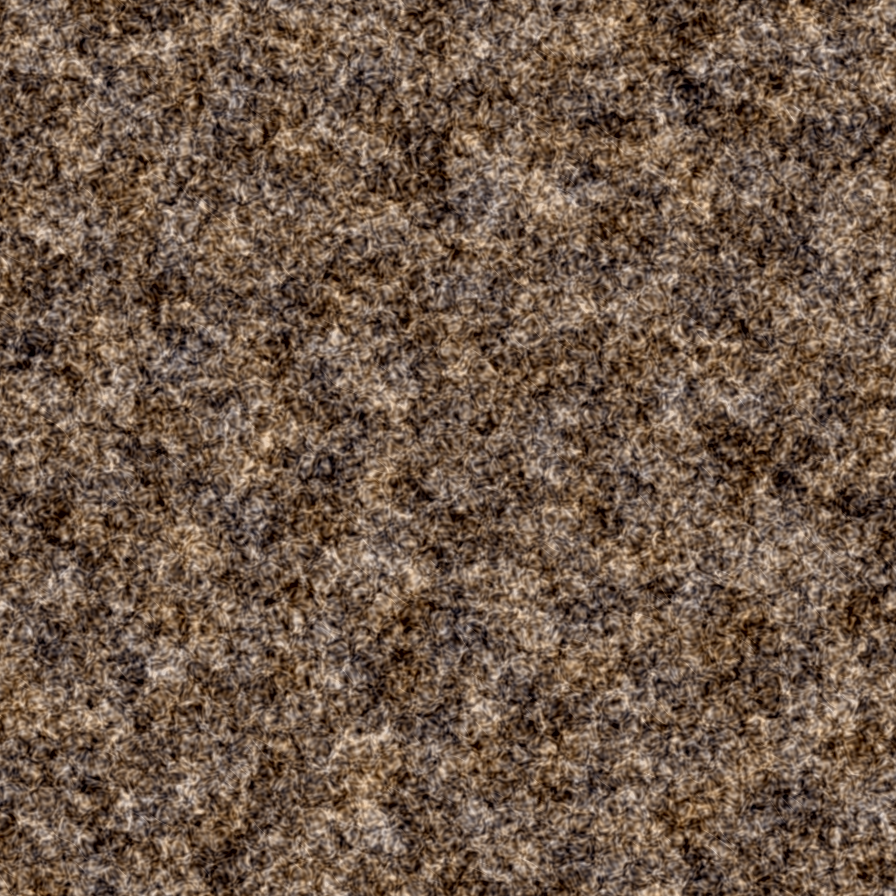
Reproduce this texture procedurally as a three.js fragment shader.

```glsl
// Coarse brown soil or granite: fine mottled grains gathered in light and dark clumps.
varying vec2 vUv;

#define DARK vec3(0.15, 0.08, 0.04)
#define MID vec3(0.43, 0.34, 0.27)
#define LIGHT vec3(0.70, 0.61, 0.53)
#define PATCH_SCALE 11.0   // broad patches across the canvas
#define CLUMP_SCALE 27.0   // clumps of grains
#define GRAIN_SCALE 62.0   // largest grains, halved twice in size
#define STRAND_SCALE 34.0  // thin diagonal fibres
#define CONTRAST 1.03
#define TINT 0.016         // warm and cool colour drift

vec2 hashGradient(vec2 cell) {
  vec3 p = fract(cell.xyx * vec3(0.1031, 0.1030, 0.0973));
  p += dot(p, p.yzx + 33.33);
  float angle = 6.28318 * fract((p.x + p.y) * p.z);
  return vec2(cos(angle), sin(angle));
}

// Gradient noise scaled to a spread of about one
float noise(vec2 p) {
  vec2 i = floor(p);
  vec2 f = p - i;
  vec2 u = f * f * f * (f * (f * 6.0 - 15.0) + 10.0);
  float a = dot(hashGradient(i), f);
  float b = dot(hashGradient(i + vec2(1.0, 0.0)), f - vec2(1.0, 0.0));
  float c = dot(hashGradient(i + vec2(0.0, 1.0)), f - vec2(0.0, 1.0));
  float d = dot(hashGradient(i + 1.0), f - 1.0);
  return 4.7 * mix(mix(a, b, u.x), mix(c, d, u.x), u.y);
}

vec2 rotate(vec2 p, float angle) {
  float c = cos(angle);
  float s = sin(angle);
  return vec2(c * p.x - s * p.y, s * p.x + c * p.y);
}

// Three octaves of grain, each turned to hide the lattice
float grains(vec2 p) {
  float sum = 0.0;
  float scale = GRAIN_SCALE;
  for (int i = 0; i < 3; i++) {
    float k = float(i);
    sum += (0.44 + 0.06 * k) * noise(rotate(p, 0.6 + 1.1 * k) * scale + 17.3 * k + 40.0);
    scale *= 1.85;
  }
  return sum;
}

// Sparse pale fibres running down to the right
float strands(vec2 p) {
  vec2 q = rotate(p, 0.65) * STRAND_SCALE;
  float ridge = 1.0 - smoothstep(0.0, 0.35, abs(noise(q * vec2(0.7, 2.2) + 91.0)));
  return ridge * smoothstep(0.9, 1.8, noise(q * 0.8 + 57.0));
}

vec3 earthRamp(float tone) {
  return tone < 0.0 ? mix(MID, DARK, min(-tone / 1.85, 1.4))
                    : mix(MID, LIGHT, min(tone / 1.75, 1.7));
}

void main() {
  // Bend the clumps so their outlines are ragged
  vec2 bend = vec2(noise(vUv * 48.0 + 5.0), noise(vUv * 48.0 + 75.0));
  vec2 p = vUv + 0.005 * bend;

  // Brightness from broad to fine
  float tone = 0.30 * noise(rotate(p, 0.4) * PATCH_SCALE + 13.0)
             + 0.36 * noise(rotate(p, 1.3) * CLUMP_SCALE + 29.0)
             + grains(vUv + 0.001 * bend)
             + 0.7 * strands(vUv);
  vec3 colour = earthRamp(CONTRAST * tone);

  // Rusty and greyish drift, in patches and in single grains
  float drift = noise(rotate(vUv, 0.9) * 16.0 + 63.0)
              + noise(rotate(vUv, 0.2) * 120.0 + 8.0);
  colour += TINT * drift * vec3(0.7, 0.0, -1.0);

  gl_FragColor = vec4(clamp(colour, 0.0, 1.0), 1.0);
}
```
